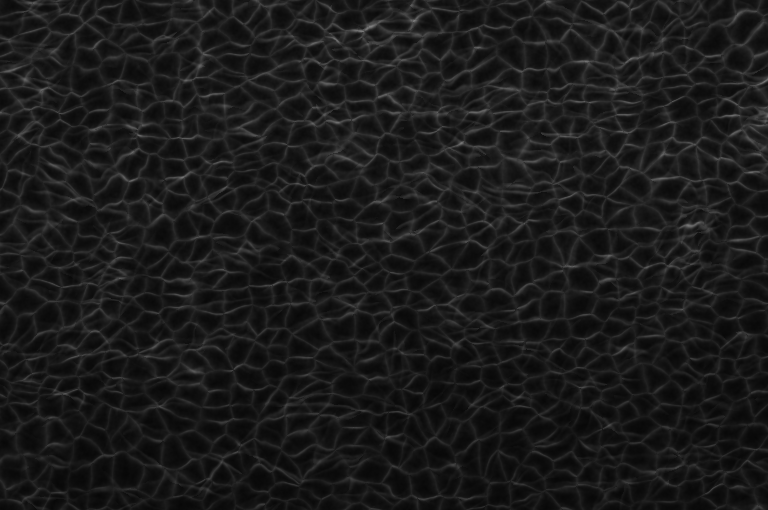
Reproduce this texture procedurally as a Shadertoy shader.

```glsl
const vec3 TINT = vec3(1.0, 1.0, 1.0);
const float PIT_TONE = 0.040;
const float WEB_TONE = 0.092;
const float RIDGE_TONE = 0.17;
const float CREASE_TONE = 0.15;

vec2 hash2(vec2 p) {
    vec3 q = fract(p.xyx * vec3(0.1031, 0.1030, 0.0973));
    q += dot(q, q.yzx + 33.33);
    return fract((q.xx + q.yz) * q.zy);
}

float gradientNoise(vec2 p) {
    vec2 i = floor(p), f = fract(p);
    vec2 u = f * f * f * (f * (f * 6.0 - 15.0) + 10.0);
    vec2 e = vec2(0.0, 1.0);
    float a = dot(hash2(i) * 2.0 - 1.0, f);
    float b = dot(hash2(i + e.yx) * 2.0 - 1.0, f - e.yx);
    float c = dot(hash2(i + e.xy) * 2.0 - 1.0, f - e.xy);
    float d = dot(hash2(i + e.yy) * 2.0 - 1.0, f - e.yy);
    return mix(mix(a, b, u.x), mix(c, d, u.x), u.y);
}

vec2 warp(vec2 p, float scale, float amount) {
    vec2 q = p * scale;
    return p + amount * vec2(gradientNoise(q), gradientNoise(q + 57.3));
}

vec2 rotate(vec2 p, float angle) {
    float c = cos(angle), s = sin(angle);
    return vec2(c * p.x + s * p.y, c * p.y - s * p.x);
}

// Distance to the nearest cell border in x, border normal in yz
vec3 cellBorder(vec2 p, float jitter) {
    vec2 i = floor(p), f = fract(p);
    vec2 nearest = vec2(0.0), home = vec2(0.0);
    float best = 8.0;
    for (int y = -1; y <= 1; y++)
    for (int x = -1; x <= 1; x++) {
        vec2 g = vec2(x, y);
        vec2 r = g + 0.5 + jitter * (hash2(i + g) - 0.5) - f;
        float d = dot(r, r);
        if (d < best) { best = d; nearest = r; home = g; }
    }
    vec3 border = vec3(8.0, 0.0, 1.0);
    for (int y = -2; y <= 2; y++)
    for (int x = -2; x <= 2; x++) {
        vec2 g = home + vec2(x, y);
        vec2 r = g + 0.5 + jitter * (hash2(i + g) - 0.5) - f;
        vec2 across = r - nearest;
        if (dot(across, across) > 0.0001) {
            vec2 n = normalize(across);
            float d = dot(0.5 * (nearest + r), n);
            if (d < border.x) border = vec3(d, n);
        }
    }
    return border;
}

// Thin glint that favours borders running along x
float glint(vec3 border, float width, float steepShare) {
    float side = mix(0.75, 1.25, smoothstep(-0.4, 0.4, border.z));
    float d = border.x / (width * side);
    return exp(-d * d) * mix(steepShare, 1.0, border.z * border.z);
}

// Long broken folds in one direction
float crease(vec2 p, float angle, vec2 density, float seed) {
    vec3 border = cellBorder(rotate(p, angle) * density + seed, 0.95);
    float broken = smoothstep(-0.12, 0.38, gradientNoise(p * 7.0 + seed));
    return glint(border, 0.065, 0.05) * broken;
}

void mainImage(out vec4 fragColor, in vec2 fragCoord) {
    vec2 uv = fragCoord / iResolution.xy;
    vec2 p = fragCoord / iResolution.y;
    vec2 skin = warp(warp(p, 6.0, 0.035), 34.0, 0.010);

    // Pebbled grain: dark pits in a soft grey web
    vec3 border = cellBorder(rotate(skin, 0.10) * vec2(21.0, 26.0), 0.88);
    float patches = 1.0 + 0.8 * gradientNoise(p * 9.0 + 11.0);
    float web = exp(-border.x / 0.17) * patches;
    float sheen = smoothstep(-0.35, 0.45, gradientNoise(p * 24.0 + 4.0));
    float ridge = glint(border, 0.065, 0.18) * sheen;

    // Folds crossing the grain
    float folds = 0.0;
    for (int k = 0; k < 4; k++) {
        float seed = 19.0 * float(k) + 5.0;
        float angle = 0.62 - 0.36 * float(k);
        folds += crease(skin, angle, vec2(7.0, 19.0), seed);
    }
    folds += 0.5 * crease(skin, 1.15, vec2(6.0, 18.0), 91.0);

    // Fine surface roughness
    float rough = gradientNoise(p * 95.0) + 0.6 * gradientNoise(p * 190.0 + 8.0);

    float tone = PIT_TONE + WEB_TONE * web;
    tone += RIDGE_TONE * ridge + CREASE_TONE * min(folds, 1.3) * (0.45 + 0.55 * sheen);
    tone += rough * (0.012 + 0.12 * tone);

    // Light falls from above and fades at the foot
    float light = mix(0.78, 1.12, smoothstep(0.0, 0.85, uv.y));
    light *= 1.0 + 0.2 * gradientNoise(p * 2.3 + 3.0);
    fragColor = vec4(TINT * clamp(tone * light, 0.02, 0.5), 1.0);
}
```
